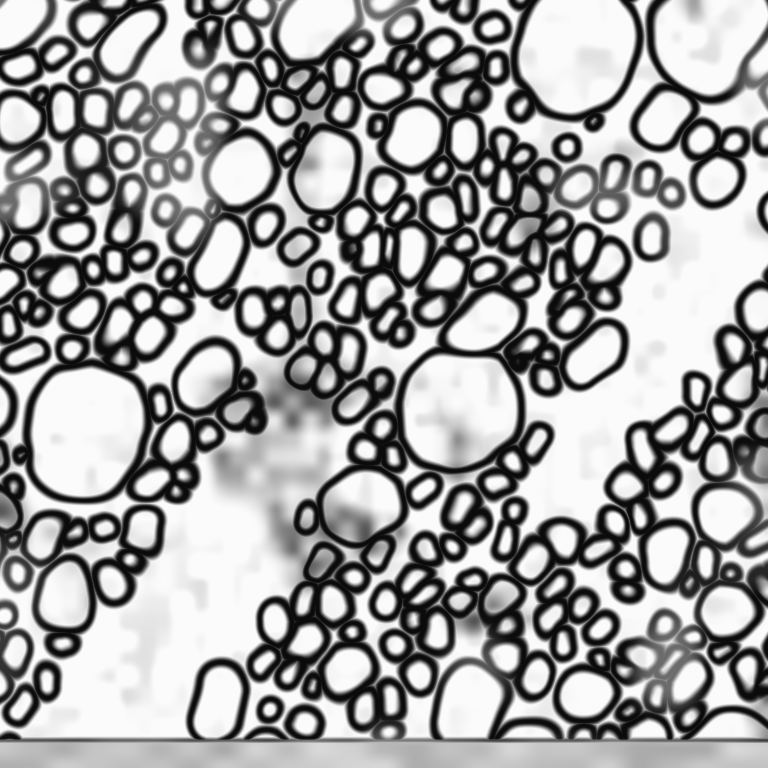
Give the GLSL for this pattern, as a Shadertoy shader.

```glsl
const float PAPER = 0.985;
const float INK = 0.045;
const float GRAIN_ANGLE = 0.96;
const float WALL_CORE = 0.0012;      // half width of solid ink
const float WALL_EDGE = 0.0092;      // half width where the wall has faded
const float CORNER_ROUNDING = 0.012;
const vec2 SMALL_GRID = vec2(0.049, 0.044);
const vec2 LARGE_GRID = vec2(0.155, 0.125);
const vec2 SMALL_RADIUS = vec2(0.014, 0.027);
const vec2 LARGE_RADIUS = vec2(0.027, 0.046);
const float GIANT_RADIUS = 0.078;
const float MIN_RADIUS = 0.008;
const float LARGE_SHARE = 0.62;
const float CHANNEL_LEVEL = 0.61;
const float BAND_HEIGHT = 0.036;

vec4 hash4(vec2 cell, float seed) {
    vec4 p = fract((cell.xyxy + seed) * vec4(0.1031, 0.1030, 0.0973, 0.1099));
    p += dot(p, p.wzxy + 33.33);
    return fract((p.xxyz + p.yzzw) * p.zywx);
}

float noise(vec2 p) {
    vec2 i = floor(p), f = fract(p);
    f = f * f * (3.0 - 2.0 * f);
    vec2 e = vec2(1.0, 0.0);
    return mix(mix(hash4(i, 7.7).x, hash4(i + e, 7.7).x, f.x),
               mix(hash4(i + e.yx, 7.7).x, hash4(i + e.xx, 7.7).x, f.x), f.y);
}

mat2 rotation(float a) {
    float c = cos(a), s = sin(a);
    return mat2(c, -s, s, c);
}

float capsule(vec2 v, float angle, float halfLength, float radius) {
    v = rotation(angle) * v;
    v.x -= clamp(v.x, -halfLength, halfLength);
    return length(v) - radius;
}

float smoothMax(float a, float b, float k) {
    float h = max(k - abs(a - b), 0.0) / k;
    return max(a, b) + 0.25 * h * h * k;
}

// Empty lanes that run along the grain
bool inChannel(vec2 q, float level) {
    return noise(q * vec2(1.7, 6.5) + 3.4) > level;
}

// Keeps the two smallest distances in order
void keepNearest(float d, inout vec2 nearest) {
    nearest = d < nearest.x ? vec2(d, nearest.x) : vec2(nearest.x, min(nearest.y, d));
}

void addLargeCells(vec2 q, inout vec2 nearest) {
    vec2 home = floor(q / LARGE_GRID);
    for (int j = -1; j <= 1; j++)
    for (int i = -1; i <= 1; i++) {
        vec2 id = home + vec2(i, j);
        vec4 h = hash4(id, 41.3);
        if (h.z > LARGE_SHARE) continue;
        vec2 center = (id + 0.5 + 0.6 * (h.xy - 0.5)) * LARGE_GRID;
        if (inChannel(center, CHANNEL_LEVEL + 0.04)) continue;
        float radius = h.w > 0.95 ? GIANT_RADIUS : mix(LARGE_RADIUS.x, LARGE_RADIUS.y, h.w);
        vec4 shape = hash4(id, 88.1);
        keepNearest(capsule(q - center, 0.9 * (shape.x - 0.4), 0.028 * shape.y, radius), nearest);
    }
}

// Small cells shrink to fit beside the large ones
void addSmallCells(vec2 q, inout vec2 nearest) {
    vec2 home = floor(q / SMALL_GRID);
    for (int j = -1; j <= 1; j++)
    for (int i = -1; i <= 1; i++) {
        vec2 id = home + vec2(i, j);
        vec4 h = hash4(id, 13.9);
        vec2 center = (id + 0.5 + 0.72 * (h.xy - 0.5)) * SMALL_GRID;
        if (length(q - center) > 0.065 || inChannel(center, CHANNEL_LEVEL)) continue;
        vec2 large = vec2(1.0);
        addLargeCells(center, large);
        float fullRadius = mix(SMALL_RADIUS.x, SMALL_RADIUS.y, h.z * h.z);
        float radius = min(fullRadius, large.x + 0.002);
        if (radius < MIN_RADIUS) continue;
        float halfLength = 0.013 * h.w * radius / fullRadius;
        float angle = 1.6 * (hash4(id, 62.5).x - 0.4);
        keepNearest(capsule(q - center, angle, halfLength, radius), nearest);
    }
}

void mainImage(out vec4 fragColor, in vec2 fragCoord) {
    vec2 p = fragCoord / iResolution.y;
    vec2 wobble = vec2(noise(p * 19.0), noise(p * 19.0 + 31.0)) - 0.5;
    vec2 q = rotation(GRAIN_ANGLE) * (p + 0.013 * wobble);

    // Cells pressed together share a wall; free sides stay round
    vec2 nearest = vec2(1.0);
    addLargeCells(q, nearest);
    addSmallCells(q, nearest);
    float wall = abs(smoothMax(nearest.x, 0.5 * (nearest.x - nearest.y), CORNER_ROUNDING));
    float ink = 1.0 - smoothstep(WALL_CORE, WALL_EDGE, wall);
    ink *= mix(0.6, 1.0, smoothstep(0.08, 0.35, noise(p * 8.0 + 5.0)));

    // Faint wisps and a few grey smudges
    float mottle = noise(p * 42.0);
    float smudge = 0.65 * smoothstep(0.72, 0.95, noise(p * 10.0 + 17.0)) * mottle;
    float wisp = 0.14 * smoothstep(0.55, 0.95, mottle) * noise(p * 13.0);
    ink = max(ink, smudge + wisp);

    // Blurred strip along the lower edge
    float strip = 1.0 - smoothstep(BAND_HEIGHT - 0.003, BAND_HEIGHT + 0.003, p.y);
    float stripInk = 0.14 + 0.2 * noise(p * vec2(24.0, 40.0));
    ink = mix(ink, stripInk, strip);
    float rim = 1.0 - smoothstep(0.0, 0.006, abs(p.y - BAND_HEIGHT));
    ink = max(ink, rim * (0.5 + 0.3 * noise(p * 20.0)));

    fragColor = vec4(vec3(mix(PAPER, INK, ink)), 1.0);
}
```
